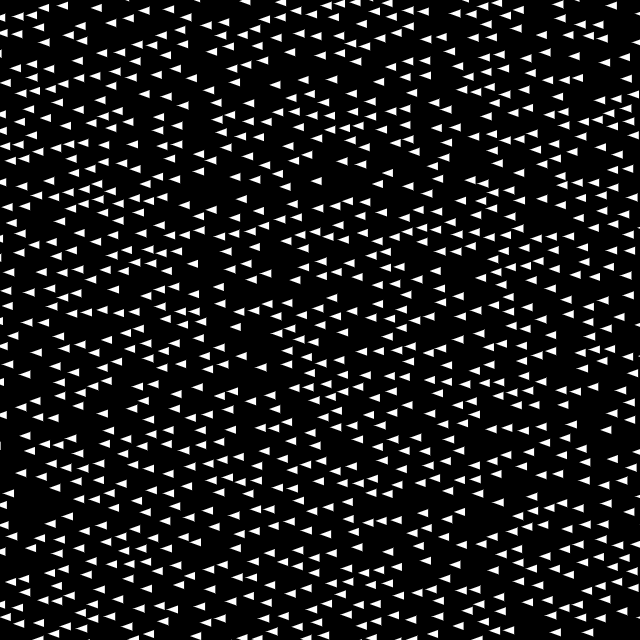
This pattern is drawn by a WebGL 1 fragment shader. Its source:

```glsl
precision highp float;
// Scattered small white triangles on black, all pointing left.
// Each cell of a tilted, jittered grid proposes one triangle; it is dropped
// when a neighbour of higher rank lies too close, which leaves uneven gaps.

uniform vec2 u_resolution;

#define CELL_SIZE 0.0235     // grid spacing in canvas heights
#define GRID_TILT 0.28       // grid rotation in radians
#define JITTER 0.6           // share of the cell a centre may wander over
#define MIN_DISTANCE 0.0207  // smallest gap between centres
#define TRIANGLE_SIZE vec2(0.0174, 0.0126)
#define BACKGROUND vec3(0.0)
#define INK vec3(1.0)

// Three random values per cell: xy for the offset, z for the rank.
vec3 hash3(vec2 cell) {
  vec3 p = fract(cell.xyx * vec3(0.1031, 0.1030, 0.0973));
  p += dot(p, p.yxz + 33.33);
  return fract((p.xxy + p.yzz) * p.zyx);
}

vec2 cellCentre(vec2 cell, vec3 rnd) {
  return cell + 0.5 + JITTER * (rnd.xy - 0.5);
}

// True if no close neighbour outranks this cell.
bool survives(vec2 cell) {
  vec3 own = hash3(cell);
  vec2 centre = cellCentre(cell, own);
  for (int j = -1; j <= 1; j++) {
    for (int i = -1; i <= 1; i++) {
      vec2 other = cell + vec2(float(i), float(j));
      vec3 rnd = hash3(other);
      float gap = distance(centre, cellCentre(other, rnd)) * CELL_SIZE;
      if (rnd.z > own.z && gap < MIN_DISTANCE) return false;
    }
  }
  return true;
}

// Signed distance to the edges of a left-pointing isosceles triangle.
float triangleDistance(vec2 p) {
  vec2 fromTip = vec2(p.x + 0.5 * TRIANGLE_SIZE.x, abs(p.y));
  vec2 slantNormal = normalize(vec2(-0.5 * TRIANGLE_SIZE.y, TRIANGLE_SIZE.x));
  return max(fromTip.x - TRIANGLE_SIZE.x, dot(fromTip, slantNormal));
}

void main() {
  float pixel = 1.0 / u_resolution.y;
  vec2 uv = gl_FragCoord.xy * pixel;

  // Canvas to tilted grid space.
  float c = cos(GRID_TILT), s = sin(GRID_TILT);
  mat2 tilt = mat2(c, -s, s, c);
  vec2 gridPos = tilt * uv / CELL_SIZE;
  vec2 home = floor(gridPos);

  float coverage = 0.0;
  for (int j = -1; j <= 1; j++) {
    for (int i = -1; i <= 1; i++) {
      vec2 cell = home + vec2(float(i), float(j));
      vec2 offset = gridPos - cellCentre(cell, hash3(cell));
      // Multiplying from the left undoes the tilt, keeping triangles upright.
      float d = triangleDistance(offset * tilt * CELL_SIZE);
      float fill = clamp(0.5 - d / pixel, 0.0, 1.0);
      // Only cells that reach this pixel need the neighbour test.
      if (fill > coverage && survives(cell)) coverage = fill;
    }
  }
  gl_FragColor = vec4(mix(BACKGROUND, INK, coverage), 1.0);
}
```
